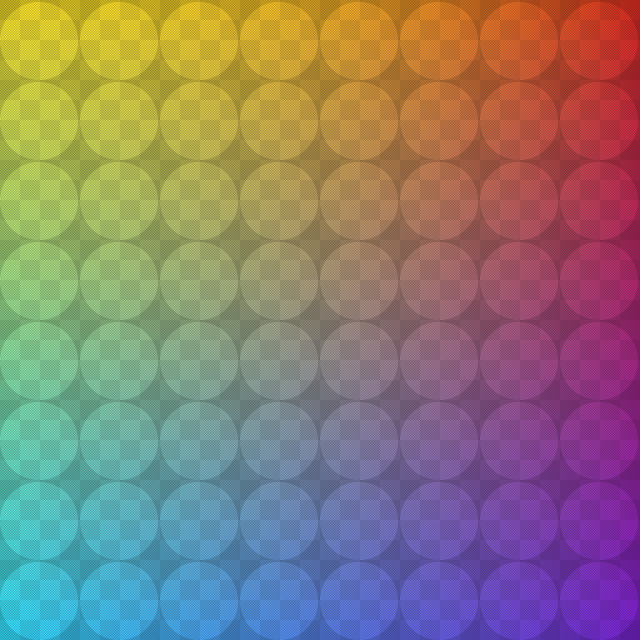
Reproduce this pattern procedurally as a WebGL 2 fragment shader.

```glsl
#version 300 es
precision highp float;
// Grid of discs over coarse and fine checkers, tinted by a four-corner gradient.

#define DISCS 8.0           // discs across and down
#define CHECKS 32.0         // coarse squares across and down
#define WEAVE 512.0         // fine squares across and down
#define DISC_CENTER 0.488   // in cell units, from the lower left
#define DISC_RADIUS 0.488   // in cell units
#define GAP_SHADE 0.86      // brightness between the discs
#define CHECK_DEPTH 0.035   // contrast of the coarse checker
#define WEAVE_DEPTH 0.14    // contrast of the fine checker

uniform vec2 u_resolution;
out vec4 fragColor;

const vec3 YELLOW = vec3(0.86, 0.77, 0.14);
const vec3 RED    = vec3(0.77, 0.15, 0.11);
const vec3 CYAN   = vec3(0.17, 0.78, 0.89);
const vec3 PURPLE = vec3(0.43, 0.12, 0.74);

// Box-filtered checker: +1 on even squares, -1 on odd ones.
float checker(vec2 uv, float count) {
    vec2 p = uv * count;
    vec2 width = count / u_resolution;
    vec2 before = abs(fract((p - 0.5 * width) * 0.5) - 0.5);
    vec2 after = abs(fract((p + 0.5 * width) * 0.5) - 0.5);
    vec2 wave = 2.0 * (before - after) / width;
    return wave.x * wave.y;
}

// Coverage of the disc in each grid cell.
float discs(vec2 uv) {
    vec2 cell = fract(uv * DISCS);
    float dist = length(cell - DISC_CENTER) - DISC_RADIUS;
    float pixel = DISCS / min(u_resolution.x, u_resolution.y);
    return 1.0 - smoothstep(-0.5 * pixel, 0.5 * pixel, dist);
}

// The top edge lingers on yellow and orange before turning red.
vec3 gradient(vec2 uv) {
    vec3 top = mix(YELLOW, RED, uv.x * uv.x);
    vec3 bottom = mix(CYAN, PURPLE, uv.x);
    return mix(bottom, top, uv.y);
}

void main() {
    vec2 uv = gl_FragCoord.xy / u_resolution;

    vec3 color = gradient(uv);
    color *= mix(GAP_SHADE, 1.0, discs(uv));
    color *= 1.0 + CHECK_DEPTH * checker(uv, CHECKS);
    color *= 1.0 + WEAVE_DEPTH * checker(uv, WEAVE);

    fragColor = vec4(color, 1.0);
}
```
